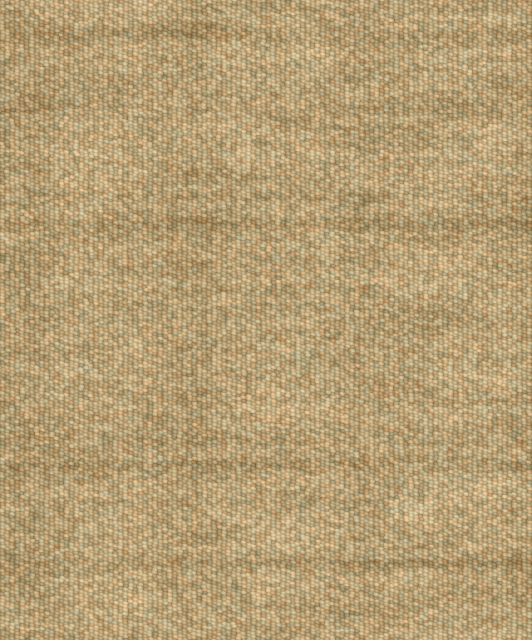
This texture is drawn by a WebGL 2 fragment shader. Its source:

```glsl
#version 300 es
precision highp float;
// Woven sisal carpet: staggered ribbed stitches, faint seams and dark weft bands.

uniform vec2 u_resolution;
out vec4 fragColor;

const float TAU = 6.2831853;
const vec2 STITCHES = vec2(130.0, 190.0);   // columns and rows per canvas height
const vec3 SHADOW_STRAW = vec3(0.50, 0.41, 0.25);
const vec3 LIGHT_STRAW = vec3(0.90, 0.81, 0.64);
const vec3 RUSSET_SHIFT = vec3(0.08, -0.01, -0.05);

float hash(vec2 p) {
    vec3 q = fract(p.xyx * vec3(0.1031, 0.1030, 0.0973));
    q += dot(q, q.yzx + 33.33);
    return fract((q.x + q.y) * q.z);
}

// Smoothly blended lattice values for broad fibre variation.
float softNoise(vec2 p) {
    vec2 cell = floor(p);
    vec2 f = smoothstep(0.0, 1.0, fract(p));
    float low = mix(hash(cell), hash(cell + vec2(1.0, 0.0)), f.x);
    float high = mix(hash(cell + vec2(0.0, 1.0)), hash(cell + 1.0), f.x);
    return mix(low, high, f.y);
}

// Cellular stitches: x is distance to the nearest centre, yz identify it.
vec3 nearestStitch(vec2 p, float jitter) {
    vec3 nearest = vec3(9.0, 0.0, 0.0);
    for (int i = -1; i <= 1; i++) {
        float column = floor(p.x) + float(i);
        float y = p.y + 0.5 * mod(column, 2.0);
        for (int j = -1; j <= 1; j++) {
            vec2 id = vec2(column, floor(y) + float(j));
            vec2 wander = vec2(hash(id + 17.0), hash(id + 53.0)) - 0.5;
            vec2 d = vec2(p.x, y) - id - 0.5 - jitter * wander;
            d.y += 0.25 * d.x;
            float span = length(d);
            if (span < nearest.x) nearest = vec3(span, id);
        }
    }
    return nearest;
}

// Dark horizontal bands, placed by height and weighted by strength.
float weftBands(float y, vec4 heights, vec4 strengths, float width) {
    vec4 d = (vec4(y) - heights) / width;
    return dot(exp(-d * d), strengths);
}

// Soft vertical seams at a regular spacing.
float seams(float x, float spacing, float offset) {
    float wave = 0.5 + 0.5 * cos(TAU * (x - offset) / spacing);
    return wave * wave * wave;
}

vec3 carpet(vec2 p) {
    vec2 grid = p * STITCHES;
    vec3 stitch = nearestStitch(grid, 0.45);
    float bead = 1.0 - smoothstep(0.1, 0.75, stitch.x);
    float rib = cos(TAU * (grid.x - 0.5));
    float fibre = hash(stitch.yz + 7.0) - 0.5;
    float hue = hash(stitch.yz + 91.0) - 0.5;

    // Broad wear: streaks along the weft and slow blotches.
    float streak = softNoise(p * vec2(9.0, 75.0)) - 0.5;
    float blotch = softNoise(p * vec2(14.0, 22.0) + 40.0) - 0.5;
    float bands = weftBands(p.y, vec4(0.948, 0.650, 0.270, 0.120),
                            vec4(0.13, 0.15, 0.14, 0.12), 0.011)
                + weftBands(p.y, vec4(0.830, 0.685, 0.505, 0.320),
                            vec4(0.05, 0.05, 0.06, 0.05), 0.016);

    float tone = 0.33 + 0.42 * bead + 0.05 * rib + 0.42 * fibre;
    tone += 0.16 * streak + 0.09 * blotch;
    tone -= bands + 0.06 * seams(p.x, 0.264, 0.042);
    vec3 straw = mix(SHADOW_STRAW, LIGHT_STRAW, clamp(tone, -0.1, 1.1));
    return straw + RUSSET_SHIFT * hue;
}

void main() {
    // Four samples per pixel smooth the stitch edges.
    vec3 sum = vec3(0.0);
    for (int k = 0; k < 4; k++) {
        vec2 shift = vec2(k % 2, k / 2) * 0.5 - 0.25;
        sum += carpet((gl_FragCoord.xy + shift) / u_resolution.y);
    }
    fragColor = vec4(sum * 0.25, 1.0);
}
```
